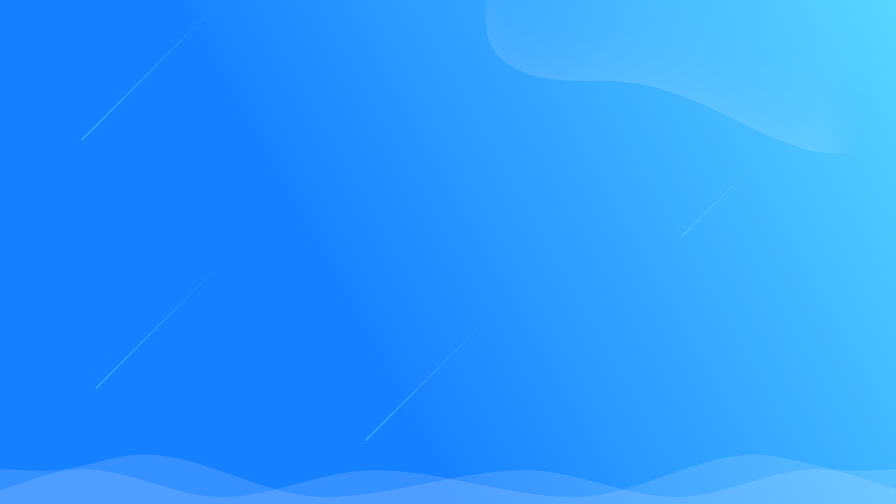
Write a Shadertoy shader that draws this background.

```glsl
const float ASPECT = 16.0 / 9.0;
const vec3 DEEP_BLUE = vec3(0.088, 0.505, 1.0);
const vec3 SKY_CYAN = vec3(0.350, 0.835, 1.0);
const vec3 STREAK_COLOR = vec3(0.38, 0.86, 1.0);
const vec2 GRADIENT_DIR = vec2(0.87, 0.49);
const float GRADIENT_START = 0.783;
const float GRADIENT_END = 2.037;

const float CLOUD_ALPHA = 0.13;
const float CLOUD_FADE = 0.12;
const float CLOUD_LEFT = 0.965;
const float CLOUD_SHOULDER = 1.146;

const float WAVE_ALPHA = 0.125;
const float WAVE_MIRROR = 1.784;
const int WAVE_KNOTS = 8;
// Successive crests and troughs: position, height
const vec2 WAVE[WAVE_KNOTS] = vec2[](
    vec2(-0.140, 0.075), vec2(0.093, 0.066), vec2(0.285, 0.098),
    vec2(0.644, 0.014), vec2(1.042, 0.067), vec2(1.343, 0.014),
    vec2(1.620, 0.069), vec2(1.863, 0.014));

const float STREAK_HALF_WIDTH = 0.0011;
const float STREAK_ALPHA = 0.6;
const int STREAKS = 4;
// Head position and horizontal extent
const vec3 STREAK[STREAKS] = vec3[](
    vec3(0.162, 0.722, 0.285), vec3(0.190, 0.229, 0.250),
    vec3(0.7245, 0.125, 0.238), vec3(1.354, 0.532, 0.190));

float waveHeight(float x) {
    float h = WAVE[0].y;
    for (int i = 1; i < WAVE_KNOTS; i++) {
        float t = smoothstep(WAVE[i - 1].x, WAVE[i].x, x);
        h += (WAVE[i].y - WAVE[i - 1].y) * t;
    }
    return h;
}

// Lower rim: a rounded shoulder followed by a long descent
float cloudRim(float x) {
    float u = clamp((CLOUD_SHOULDER - x) / (CLOUD_SHOULDER - CLOUD_LEFT), 0.0, 1.0);
    float shoulder = pow(max(1.0 - pow(u, 2.3), 0.0), 1.0 / 2.3);
    float t = pow(clamp((x - 1.181) / 0.474, 0.0, 1.0), 1.2);
    return 0.956 - 0.116 * shoulder - 0.1435 * smoothstep(0.0, 1.0, t);
}

float cloudAlpha(vec2 p, float px) {
    float depth = p.y - cloudRim(p.x);
    float soft = clamp(fwidth(depth), px, 0.02);
    float mask = smoothstep(-0.5 * soft, 0.5 * soft, depth);
    mask *= smoothstep(CLOUD_LEFT - px, CLOUD_LEFT + px, p.x);
    mask *= 1.0 - smoothstep(1.61, 1.72, p.x);
    return CLOUD_ALPHA * mask * exp(-max(depth, 0.0) / CLOUD_FADE);
}

// Diagonal line, bright at its head and fading up the tail
float streakAlpha(vec2 p, vec3 streak, float px) {
    vec2 q = p - streak.xy;
    float along = 0.5 * (q.x + q.y) / streak.z;
    float away = abs(q.x - q.y) * 0.7071;
    float line = clamp((STREAK_HALF_WIDTH - away) / px + 0.5, 0.0, 1.0);
    return STREAK_ALPHA * line * step(0.0, along) * clamp(1.0 - along, 0.0, 1.0);
}

void mainImage(out vec4 fragColor, in vec2 fragCoord) {
    vec2 p = fragCoord / iResolution.xy * vec2(ASPECT, 1.0);
    float px = 1.0 / iResolution.y;

    // Diagonal sky
    float t = (dot(p, GRADIENT_DIR) - GRADIENT_START) / (GRADIENT_END - GRADIENT_START);
    vec3 color = mix(DEEP_BLUE, SKY_CYAN, clamp(t, 0.0, 1.0));

    // Falling streaks
    for (int i = 0; i < STREAKS; i++) {
        color = mix(color, STREAK_COLOR, streakAlpha(p, STREAK[i], px));
    }

    // Translucent cloud
    color = mix(color, vec3(1.0), cloudAlpha(p, px));

    // Two mirrored waves
    for (int i = 0; i < 2; i++) {
        float x = i == 0 ? p.x : WAVE_MIRROR - p.x;
        float fill = clamp((waveHeight(x) - p.y) / px + 0.5, 0.0, 1.0);
        color = mix(color, vec3(1.0), WAVE_ALPHA * fill);
    }

    fragColor = vec4(color, 1.0);
}
```
